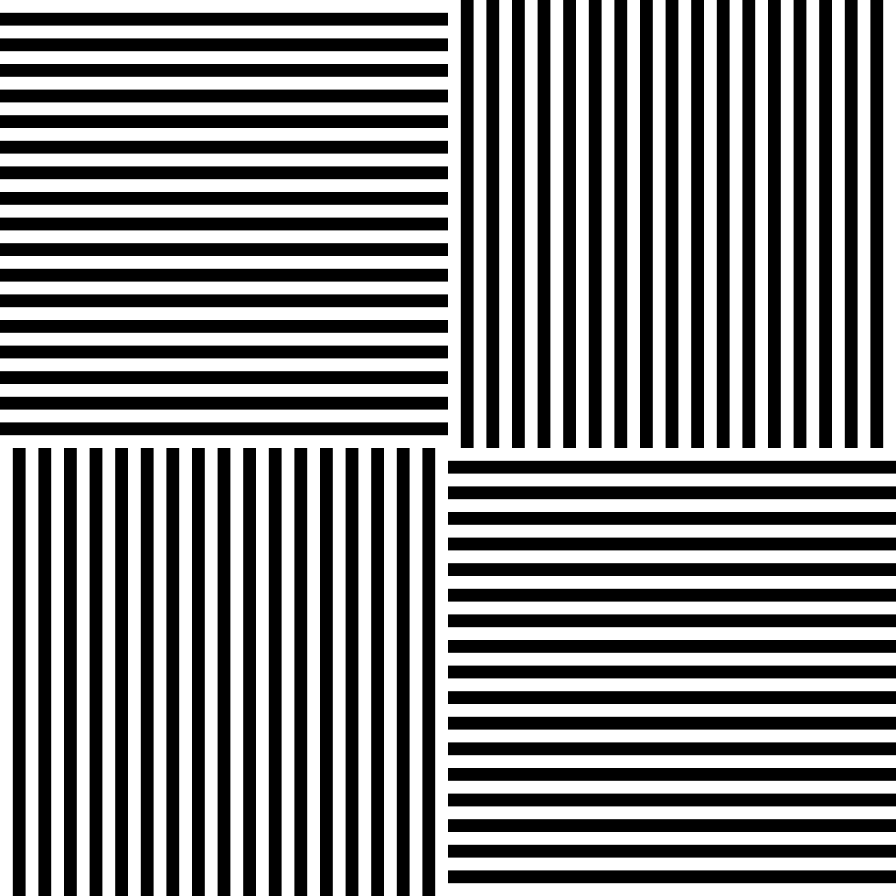
Reproduce this pattern procedurally as a Shadertoy shader.

```glsl
// Basket weave of striped square tiles, two across and two down.
// Each tile is split into 35 equal bands, white at both outer sides, and
// the stripe direction turns by a quarter from one tile to the next.

const float TILES = 2.0;
const float STRIPES = 17.0;                // dark stripes per tile
const float BANDS = 2.0 * STRIPES + 1.0;   // dark and light bands together
const vec3 INK = vec3(0.0);
const vec3 PAPER = vec3(1.0);

// Share of a pixel covered by a shape at signed distance d
float coverage(float d, float pixel) {
    return clamp(0.5 - d / pixel, 0.0, 1.0);
}

// Signed distance to the nearest dark stripe, in band widths
float stripeDistance(float x) {
    float index = clamp(round((x - 1.5) * 0.5), 0.0, STRIPES - 1.0);
    return abs(x - (2.0 * index + 1.5)) - 0.5;
}

// Ink of one tile: stripes lie across p.x and run the full length of p.y
float stripedTile(vec2 p, float pixel) {
    float side = stripeDistance(p.x);
    float end = abs(p.y - 0.5 * BANDS) - 0.5 * BANDS;
    return coverage(side, pixel) * coverage(end, pixel);
}

void mainImage(out vec4 fragColor, in vec2 fragCoord) {
    // Tile grid
    vec2 grid = fragCoord / iResolution.y * TILES;
    vec2 cell = floor(grid);
    vec2 local = fract(grid) * BANDS;
    float pixel = TILES * BANDS / iResolution.y;

    // Alternate the stripe direction like a checkerboard
    bool turned = mod(cell.x + cell.y, 2.0) > 0.5;
    float ink = stripedTile(turned ? local.yx : local, pixel);

    fragColor = vec4(mix(PAPER, INK, ink), 1.0);
}
```
